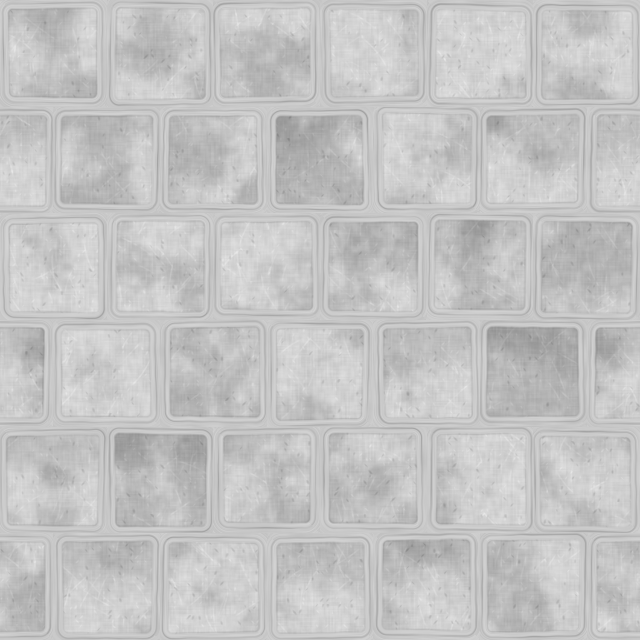
Reproduce this texture map procedurally as a WebGL 2 fragment shader.

```glsl
#version 300 es
precision highp float;
// Worn pale grey stone tiles, six by six in a running bond with streaky grout.
// Each cell holds a skewed rounded box; its distance drives the rim, groove and
// grout, while seeded noise adds clouds, scratches and pits to the face.
uniform vec2 u_resolution;
out vec4 fragColor;

float hash(vec2 p) {
  vec3 q = fract(p.xyx * vec3(0.1031, 0.1030, 0.0973));
  q += dot(q, q.yzx + 33.33);
  return fract((q.x + q.y) * q.z);
}

vec2 hash2(vec2 p) {
  return vec2(hash(p), hash(p + vec2(37.0, 91.0)));
}

float noise(vec2 p) {
  vec2 i = floor(p), f = fract(p);
  f = f * f * (3.0 - 2.0 * f);
  return mix(mix(hash(i), hash(i + vec2(1, 0)), f.x),
             mix(hash(i + vec2(0, 1)), hash(i + vec2(1, 1)), f.x), f.y);
}

float fbm(vec2 p) {
  float sum = 0.0, amp = 0.5;
  for (int i = 0; i < 5; i++) {
    sum += amp * noise(p);
    p = mat2(1.6, 1.2, -1.2, 1.6) * p + 17.3;
    amp *= 0.5;
  }
  return sum / 0.97;
}

// Rounded box whose four sides are shifted and tilted independently
float tileDistance(vec2 p, vec2 seed) {
  vec2 shiftLow = hash2(seed + 3.0) - 0.5, shiftHigh = hash2(seed + 7.0) - 0.5;
  vec2 tiltLow = hash2(seed + 11.0) - 0.5, tiltHigh = hash2(seed + 19.0) - 0.5;
  vec2 low = -p - 0.459 + 0.038 * shiftLow + 0.045 * tiltLow * p.yx;
  vec2 high = p - 0.459 + 0.038 * shiftHigh + 0.045 * tiltHigh * p.yx;
  vec2 q = max(low, high) + 0.085;
  return length(max(q, 0.0)) + min(max(q.x, q.y), 0.0) - 0.085;
}

// Faint bright strokes, slightly bowed and broken along their length
float scratches(vec2 p, vec2 seed, float px) {
  float sum = 0.0;
  for (int i = 0; i < 14; i++) {
    vec2 key = seed + float(i) * 5.7;
    vec2 v = p - 0.85 * (hash2(key) - 0.5);
    float angle = 0.5 + 2.2 * hash(key + 23.0);
    v = mat2(cos(angle), -sin(angle), sin(angle), cos(angle)) * v;
    v.y += (hash(key + 41.0) - 0.5) * 1.6 * v.x * v.x;
    float reach = 0.06 + 0.18 * hash(key + 53.0);
    float stroke = 1.0 - smoothstep(0.001, 0.004 + px, abs(v.y));
    sum += stroke * (1.0 - smoothstep(0.5 * reach, reach, abs(v.x)))
         * noise(vec2(v.x * 30.0, 0.0) + key);
  }
  return min(sum, 1.0);
}

// Scattered oval marks, one candidate in each cell of a fine grid
float specks(vec2 p, vec2 seed, float count, float density, float px) {
  vec2 g = p * count, cell = floor(g), key = cell + seed;
  vec2 v = fract(g) - 0.5 - 0.4 * (hash2(key) - 0.5);
  v.x += v.y * (hash(key + 13.0) - 0.5) * 1.6;
  float size = 0.1 + 0.17 * hash(key + 29.0);
  float d = length(v * vec2(1.3, 0.8)) - size;
  float edge = 0.07 + px * count;
  return step(hash(key + 61.0), density) * (1.0 - smoothstep(-edge, edge, d));
}

void main() {
  vec2 grid = gl_FragCoord.xy / u_resolution * 6.0;
  float px = 6.0 / min(u_resolution.x, u_resolution.y);

  // Running bond: every even row moves half a tile
  float row = floor(grid.y);
  grid.x += 0.5 * (1.0 - mod(row, 2.0));
  vec2 id = vec2(mod(floor(grid.x), 6.0), row);
  vec2 p = fract(grid) - 0.5;
  vec2 seed = floor(hash2(id * 7.0 + 5.0) * 400.0) + 100.0;
  float d = tileDistance(p, seed) + 0.007 * (noise(p * 9.0 + seed) - 0.5);

  // Face: clouds, a one-sided smear on some tiles, and fine grain
  float cloud = fbm(p * 2.6 + seed) + 0.42 * (hash(seed + 71.0) - 0.5);
  float face = 0.825 - 0.125 * smoothstep(0.37, 0.78, cloud);
  float smear = smoothstep(-0.1, 0.3, p.y + 0.5 * (fbm(p * vec2(3.0, 1.5) + seed + 31.0) - 0.5));
  face -= 0.085 * smear * step(0.68, hash(seed + 83.0));
  face += 0.09 * (fbm(p * 13.0 + seed + 9.0) - 0.5);
  face += 0.035 * (noise(p * vec2(70.0, 9.0) + seed) - 0.5);
  face += 0.025 * (noise(p * vec2(8.0, 80.0) + seed) - 0.5);
  face += 0.05 * scratches(p, seed, px);
  face += 0.05 * specks(p, seed + 17.0, 23.0, 0.10, px);
  face -= 0.09 * specks(p, seed, 19.0, 0.07 + 0.06 * hash(seed + 97.0), px);

  // Grout: streaks that follow the tile outline
  float along = abs(p.x) > abs(p.y) ? p.y : p.x;
  float streak = noise(vec2(d * 110.0, along * 5.0) + seed) - 0.5;
  float grout = 0.785 + 0.05 * streak + 0.04 * (fbm(p * 6.0 + seed) - 0.5);

  // Dark groove outside the pale rim, stronger on some sides
  float wear = noise(p * 2.5 + seed + 47.0);
  grout -= (0.04 + 0.10 * wear) * exp(-pow((d - 0.008) / 0.010, 2.0));
  float rim = 0.81 + 0.045 * streak - 0.02 * wear;
  float shade = mix(rim, grout, smoothstep(-0.006 - px, 0.004 + px, d));

  // Face fades into the rim across a thin inner crease
  float inside = 1.0 - smoothstep(-0.045 - px, -0.032 + px, d);
  shade = mix(shade, face, inside);
  shade -= (0.02 + 0.06 * (1.0 - wear)) * exp(-pow((d + 0.043) / 0.009, 2.0));
  fragColor = vec4(vec3(clamp(shade, 0.0, 1.0)), 1.0);
}
```
